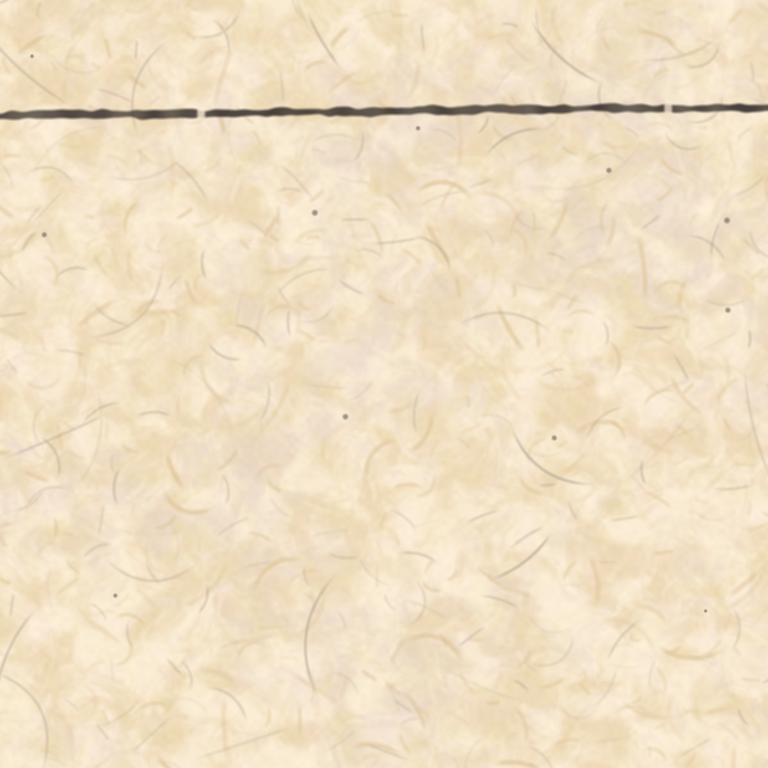
A three.js fragment shader for this texture:

```glsl
varying vec2 vUv;

#define PAPER_LIGHT vec3(0.982, 0.928, 0.835)
#define PAPER_TAN vec3(0.925, 0.843, 0.695)
#define PAPER_GREY vec3(0.912, 0.845, 0.775)
#define FIBRE_TAN vec3(0.86, 0.75, 0.57)
#define FIBRE_GREY vec3(0.70, 0.64, 0.57)
#define THREAD_COLOR vec3(0.27, 0.24, 0.22)
#define THREAD_LEFT 0.850
#define THREAD_RIGHT 0.861
#define THREAD_HALF 0.0048
#define GAP_START 0.262
#define GAP_SPACING 0.608
#define SOFTNESS 0.0028

float hash(vec2 p) {
  return fract(sin(dot(p, vec2(127.1, 311.7))) * 43758.5453);
}

float noise(vec2 p) {
  vec2 i = floor(p), f = fract(p);
  f = f * f * (3.0 - 2.0 * f);
  return mix(mix(hash(i), hash(i + vec2(1.0, 0.0)), f.x),
             mix(hash(i + vec2(0.0, 1.0)), hash(i + vec2(1.0, 1.0)), f.x), f.y);
}

float fbm(vec2 p) {
  float sum = 0.0, amp = 0.5;
  for (int i = 0; i < 4; i++) {
    sum += amp * noise(p);
    p = mat2(1.6, 1.2, -1.2, 1.6) * p + 7.3;
    amp *= 0.58;
  }
  return sum / 1.06;
}

// Curved hairs, one per grid cell, with random strength and tapered ends
float fibres(vec2 uv, float cells, float width, float seed) {
  vec2 p = uv * cells, id = floor(p);
  float cover = 0.0;
  for (int j = -1; j <= 1; j++) {
    for (int i = -1; i <= 1; i++) {
      vec2 cell = id + vec2(float(i), float(j));
      vec2 key = cell + seed;
      float angle = 6.2832 * hash(key);
      float c = cos(angle), s = sin(angle);
      vec2 q = mat2(c, -s, s, c) * (p - cell - vec2(hash(key + 3.1), hash(key + 5.7)));
      float halfLength = mix(0.2, 0.65, hash(key + 8.3));
      float bend = 2.0 * (hash(key + 11.9) - 0.5);
      float slope = 2.0 * bend * q.x;
      float d = abs(q.y - bend * q.x * q.x) / sqrt(1.0 + slope * slope);
      float strength = pow(hash(key + 14.2), 2.0);
      float taper = 1.0 - smoothstep(0.5 * halfLength, halfLength, abs(q.x));
      cover = max(cover, strength * taper * (1.0 - smoothstep(0.0, width * cells, d)));
    }
  }
  return cover;
}

// Rare small round flecks
float specks(vec2 uv, float cells) {
  vec2 p = uv * cells, id = floor(p);
  vec2 center = 0.2 + 0.6 * vec2(hash(id + 21.0), hash(id + 33.0));
  float radius = mix(0.003, 0.006, hash(id + 41.0));
  float d = length(fract(p) - center) / cells;
  return step(0.88, hash(id + 57.0)) * (1.0 - smoothstep(0.2 * radius, radius, d));
}

// Horizontal thread with ragged edges and short breaks
float thread(vec2 uv) {
  float wobble = 0.003 * (noise(vec2(uv.x * 22.0, 4.0)) - 0.5)
               + 0.0025 * (noise(vec2(uv.x * 75.0, 9.0)) - 0.5);
  float d = abs(uv.y - mix(THREAD_LEFT, THREAD_RIGHT, uv.x) - wobble);
  float halfWidth = THREAD_HALF * mix(0.7, 1.35, noise(vec2(uv.x * 60.0, 15.0)));
  float cover = 1.0 - smoothstep(halfWidth - SOFTNESS, halfWidth + SOFTNESS, d);
  float gap = abs(fract((uv.x - GAP_START) / GAP_SPACING + 0.5) - 0.5) * GAP_SPACING;
  float density = mix(0.78, 1.0, noise(vec2(uv.x * 45.0, 27.0)));
  return cover * density * mix(0.2, 1.0, smoothstep(0.002, 0.008, gap));
}

void main() {
  vec2 uv = vUv;

  // Mottled pulp
  vec2 warp = vec2(noise(uv * 24.0 + 3.0), noise(uv * 24.0 + 51.0)) - 0.5;
  vec2 pulp = uv + 0.035 * warp;
  float tanAmount = smoothstep(0.28, 0.78, fbm(pulp * 26.0));
  float greyAmount = smoothstep(0.42, 0.85, 0.65 * fbm(pulp * 34.0 + 80.0) + 0.35 * noise(uv * 6.0 + 13.0));
  vec3 color = mix(PAPER_LIGHT, PAPER_TAN, 0.9 * tanAmount);
  color = mix(color, PAPER_GREY, 0.75 * greyAmount);
  color += (noise(uv * 48.0 + 140.0) - 0.5) * vec3(0.012, 0.0, 0.035);
  color += 0.022 * (noise(uv * 150.0) - 0.5);

  // Embedded fibres, from fine and pale to long and dark
  color = mix(color, PAPER_LIGHT, 0.5 * fibres(uv, 22.0, 0.006, 90.0));
  color = mix(color, FIBRE_TAN, 0.45 * fibres(uv, 24.0, 0.005, 17.0));
  color = mix(color, FIBRE_TAN, 0.60 * fibres(uv, 13.0, 0.006, 45.0));
  color = mix(color, FIBRE_GREY, 0.40 * fibres(uv, 17.0, 0.004, 71.0));
  color = mix(color, FIBRE_GREY, 0.60 * fibres(uv, 7.0, 0.004, 33.0));

  // Flecks and thread
  color = mix(color, FIBRE_GREY * 0.75, 0.8 * specks(uv, 8.0));
  color = mix(color, THREAD_COLOR, thread(uv));

  gl_FragColor = vec4(color, 1.0);
}
```
